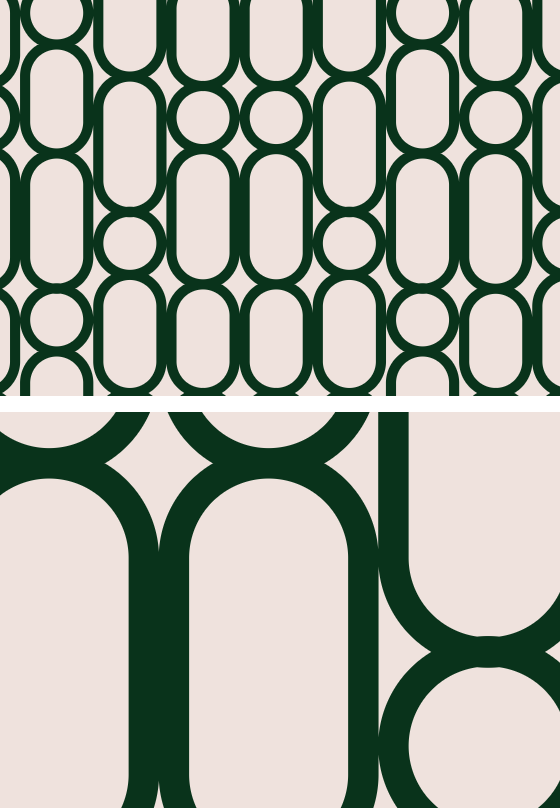
Top, the full canvas; bottom, a detail of the centre.
Reproduce this pattern procedurally as a Shadertoy shader.

```glsl
// Signed distance to an upright pill spanning top..bottom
float pill(vec2 p, float top, float bottom, float radius) {
    p.y -= clamp(p.y, top + radius, bottom - radius);
    return length(p) - radius;
}

// Heights where links meet; columns mirror about the middle
vec4 columnJoints(float id) {
    float ring = floor(abs(id - 3.5));
    float kind = mod(ring, 3.0);
    if (kind < 0.5) return vec4(118.0, 204.5, ring > 2.5 ? 396.0 : 390.0, 421.0);
    if (kind < 1.5) return vec4(105.0, 291.0, 377.0, 434.0);
    return vec4(61.0, 210.5, 396.0, 421.0);
}

// Distance to the outlines of one column of chained links
float chain(vec2 p, float id) {
    vec4 joints = columnJoints(id);
    float radius = 43.3;
    float d = 1e5;
    for (int i = -1; i <= 1; i++) {
        vec2 q = p - vec2(0.0, float(i) * joints.w);
        d = min(d, abs(pill(q, joints.x, joints.y, radius)));
        d = min(d, abs(pill(q, joints.y, joints.z, radius)));
        d = min(d, abs(pill(q, joints.z, joints.x + joints.w, radius)));
    }
    return d - 6.95;
}

void mainImage(out vec4 fragColor, in vec2 fragCoord) {
    // Canvas is 768 units wide, measured down from the top
    float pixel = 768.0 / iResolution.x;
    vec2 p = vec2(fragCoord.x, iResolution.y - fragCoord.y) * pixel;

    float pitch = 100.35;
    float column = floor((p.x - 27.6) / pitch) + 1.0;

    // Summed coverage keeps touching columns free of seams
    float ink = 0.0;
    for (int i = -1; i <= 1; i++) {
        float id = column + float(i);
        vec2 local = vec2(p.x + 22.6 - id * pitch, p.y);
        ink += clamp(0.5 - chain(local, id) / pixel, 0.0, 1.0);
    }

    vec3 paper = vec3(0.937, 0.888, 0.866);
    vec3 green = vec3(0.035, 0.200, 0.105);
    fragColor = vec4(mix(paper, green, min(ink, 1.0)), 1.0);
}
```
